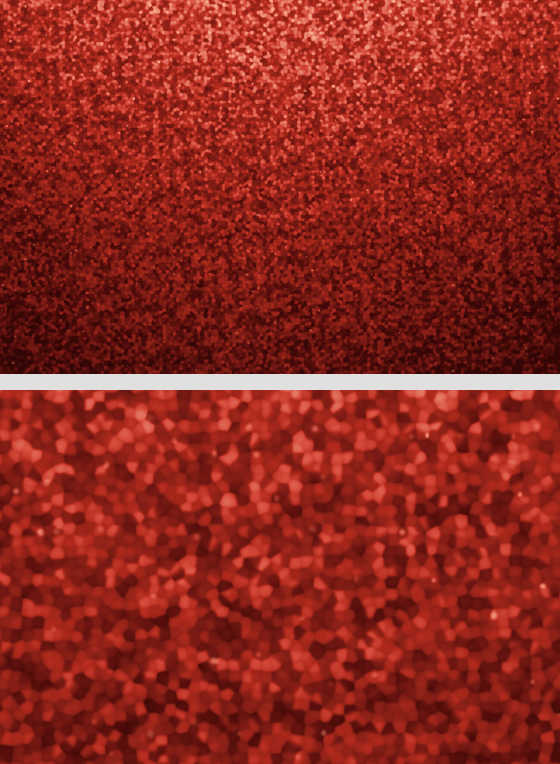
Top, the full canvas; bottom, a detail of the centre.
This texture is drawn by a WebGL 2 fragment shader. Its source:

```glsl
#version 300 es
precision highp float;
// Red glitter sheet: soft-edged random flakes under a light from the top centre.
// Each flake shifts the local light level, which a colour ramp turns into red;
// sparse bright glints are scattered on top, blurrier away from the focus band.
#define GRAINS 108.0       // flakes per canvas height
#define GRAIN_CONTRAST 0.80
#define CLUMPS 34.0        // clumps of flakes per canvas height
#define CLUMP_CONTRAST 0.20
#define GLINT_CELLS 31.0   // glint cells per canvas height
#define GLINT_SHARE 0.36
#define GLINT_SIZE 0.17
#define LIGHT_BOTTOM 0.16
#define LIGHT_RISE 0.72
#define SIDE_FALLOFF 0.23
#define FOCUS_HEIGHT 0.42

uniform vec2 u_resolution;
out vec4 fragColor;

float hash(vec2 p) {
  return fract(sin(dot(p, vec2(127.1, 311.7))) * 43758.5453);
}

vec2 hash2(vec2 p) {
  return vec2(hash(p), hash(p + 57.3));
}

float valueNoise(vec2 p) {
  vec2 i = floor(p), f = fract(p);
  f = f * f * (3.0 - 2.0 * f);
  return mix(mix(hash(i), hash(i + vec2(1, 0)), f.x),
             mix(hash(i + vec2(0, 1)), hash(i + vec2(1, 1)), f.x), f.y);
}

// Brightness of jittered flakes, blended softly where they meet.
float flakes(vec2 p, float sharpness) {
  vec2 cell = floor(p);
  float total = 0.0, weights = 0.0, nearest = 4.0;
  for (int y = -1; y <= 1; y++) {
    for (int x = -1; x <= 1; x++) {
      vec2 id = cell + vec2(x, y);
      vec2 d = p - id - 0.1 - 0.8 * hash2(id);
      float dist2 = dot(d, d);
      float w = exp(-sharpness * dist2);
      total += w * hash(id + 19.7);
      weights += w;
      nearest = min(nearest, dist2);
    }
  }
  return total / max(weights, 1e-5) - 0.30 * (nearest - 0.18);
}

// Sparse round highlights with a random size and strength.
float glints(vec2 p, float blur) {
  vec2 cell = floor(p);
  float glow = 0.0;
  for (int y = -1; y <= 1; y++) {
    for (int x = -1; x <= 1; x++) {
      vec2 id = cell + vec2(x, y) + 211.0;
      float lit = step(hash(id + 3.1), GLINT_SHARE);
      float strength = mix(0.25, 1.0, pow(hash(id + 8.9), 1.7));
      float radius = GLINT_SIZE * mix(0.65, 1.25, hash(id + 5.3)) * blur;
      vec2 d = p + 211.0 - id - hash2(id + 31.0);
      d.x *= mix(0.8, 1.25, hash(id + 13.7));
      float spot = 1.0 - smoothstep(0.15, 1.0, length(d) / radius);
      glow = max(glow, lit * strength * spot);
    }
  }
  return glow;
}

// Colour for a light level: deep maroon through red to pale coral.
vec3 redRamp(float t) {
  vec3 c = mix(vec3(0.20, 0.025, 0.025), vec3(0.32, 0.05, 0.04),
               clamp((t + 0.14) / 0.23, 0.0, 1.0));
  c = mix(c, vec3(0.44, 0.09, 0.07), clamp((t - 0.09) / 0.19, 0.0, 1.0));
  c = mix(c, vec3(0.56, 0.13, 0.09), clamp((t - 0.28) / 0.20, 0.0, 1.0));
  c = mix(c, vec3(0.69, 0.16, 0.11), clamp((t - 0.48) / 0.20, 0.0, 1.0));
  c = mix(c, vec3(0.84, 0.29, 0.23), clamp((t - 0.68) / 0.20, 0.0, 1.0));
  c = mix(c, vec3(0.88, 0.45, 0.38), clamp((t - 0.88) / 0.15, 0.0, 1.0));
  return mix(c, vec3(0.98, 0.68, 0.56), clamp((t - 1.03) / 0.25, 0.0, 1.0));
}

void main() {
  vec2 uv = gl_FragCoord.xy / u_resolution;
  vec2 p = gl_FragCoord.xy / u_resolution.y;

  // Broad lighting: bright top centre, dim bottom and sides.
  float side = 2.0 * uv.x - 1.0;
  float light = LIGHT_BOTTOM + LIGHT_RISE * uv.y - SIDE_FALLOFF * side * side;

  // Flakes and clumps, slightly softer away from the focus band.
  float defocus = smoothstep(0.1, 0.6, abs(uv.y - FOCUS_HEIGHT));
  float grain = flakes(p * GRAINS, mix(8.0, 5.0, defocus)) - 0.5;
  float clump = valueNoise(p * CLUMPS + 7.0) - 0.5;
  float contrast = mix(0.75, 1.05, clamp(light, 0.0, 1.0));
  float tone = light + contrast * (GRAIN_CONTRAST * grain + CLUMP_CONTRAST * clump);

  // Glints lift the tone first, then whiten.
  float glint = glints(p * GLINT_CELLS, mix(0.9, 1.2, defocus));
  glint *= mix(0.65, 1.0, clamp(light, 0.0, 1.0));
  vec3 color = redRamp(tone + 0.45 * glint);
  color = mix(color, vec3(1.0, 0.78, 0.64), 0.65 * glint * glint);
  fragColor = vec4(color, 1.0);
}
```
